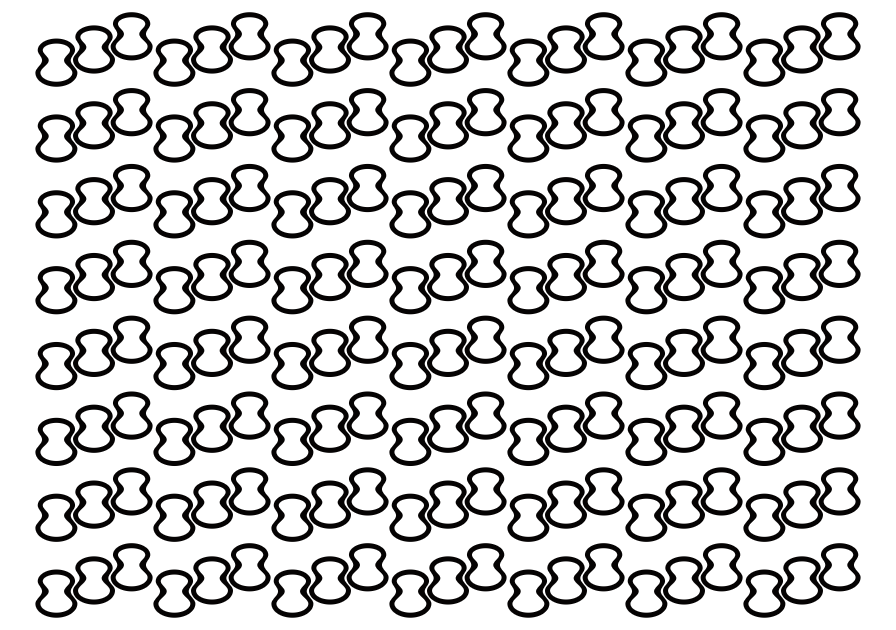
A Shadertoy shader for this pattern:

```glsl
// Black outlined links with pinched waists, climbing in threes over white.
// Each link is the band between two contours, each made of two elliptical caps
// joined by cosine flanks; a centred, clamped grid repeats the trio.

const float CANVAS_HEIGHT = 100.0;          // all lengths below use this scale
const vec2 GRID_COUNT = vec2(7.0, 8.0);     // trios across and down
const vec2 GRID_PITCH = vec2(18.73, 12.04);
const vec2 LINK_STEP = vec2(5.97, 2.09);    // offset between links of a trio

const vec2 TOP_RADII = vec2(2.96, 1.85);
const vec2 BOTTOM_RADII = vec2(3.33, 2.22);
const float TOP_Y = 1.98;                   // height of the widest top point
const float WAIST_Y = 0.37;
const float BOTTOM_Y = -1.60;
const float OUTER_WAIST = 2.28;             // half widths at the waist
const float INNER_WAIST = 1.22;
const float LINE_WIDTH = 0.80;

const vec3 INK = vec3(0.02, 0.01, 0.01);
const vec3 PAPER = vec3(1.0);
const float PI = 3.14159265;

// Approximate signed distance to an ellipse.
float ellipseDistance(vec2 p, vec2 radii) {
    float k = max(length(p / radii), 1e-3);
    return k * (k - 1.0) / max(length(p / (radii * radii)), 1e-4);
}

// Signed distance to the pinched contour, shrunk at its lobes by inset.
float contourDistance(vec2 p, float inset, float waist) {
    vec2 top = TOP_RADII - inset;
    vec2 bottom = BOTTOM_RADII - inset;
    if (p.y > TOP_Y) return ellipseDistance(p - vec2(0.0, TOP_Y), top);
    if (p.y < BOTTOM_Y) return ellipseDistance(p - vec2(0.0, BOTTOM_Y), bottom);

    // Cosine flank from the waist to the nearer lobe.
    bool upper = p.y > WAIST_Y;
    float span = (upper ? TOP_Y : BOTTOM_Y) - WAIST_Y;
    float flare = (upper ? top.x : bottom.x) - waist;
    float phase = PI * (p.y - WAIST_Y) / span;
    float halfWidth = waist + flare * 0.5 * (1.0 - cos(phase));
    float slope = flare * 0.5 * PI / span * sin(phase);
    return (abs(p.x) - halfWidth) / sqrt(1.0 + slope * slope);
}

// Band between the outer and inner contours; thicker at the waist.
float linkDistance(vec2 p) {
    float outer = contourDistance(p, 0.0, OUTER_WAIST);
    float inner = contourDistance(p, LINE_WIDTH, INNER_WAIST);
    return max(outer, -inner);
}

// Position relative to the nearest existing grid point.
vec2 repeatCentred(vec2 p) {
    vec2 lastCell = GRID_COUNT - 1.0;
    vec2 cell = clamp(floor(p / GRID_PITCH + 0.5 * GRID_COUNT), vec2(0.0), lastCell);
    return p - GRID_PITCH * (cell - 0.5 * lastCell);
}

void mainImage(out vec4 fragColor, in vec2 fragCoord) {
    float pixel = CANVAS_HEIGHT / iResolution.y;
    vec2 p = (fragCoord - 0.5 * iResolution.xy) * pixel;

    // Repeat each link on its own shifted grid.
    float d = CANVAS_HEIGHT;
    for (int i = -1; i <= 1; i++) {
        d = min(d, linkDistance(repeatCentred(p - float(i) * LINK_STEP)));
    }

    float coverage = clamp(0.5 - d / pixel, 0.0, 1.0);
    fragColor = vec4(mix(PAPER, INK, coverage), 1.0);
}
```
